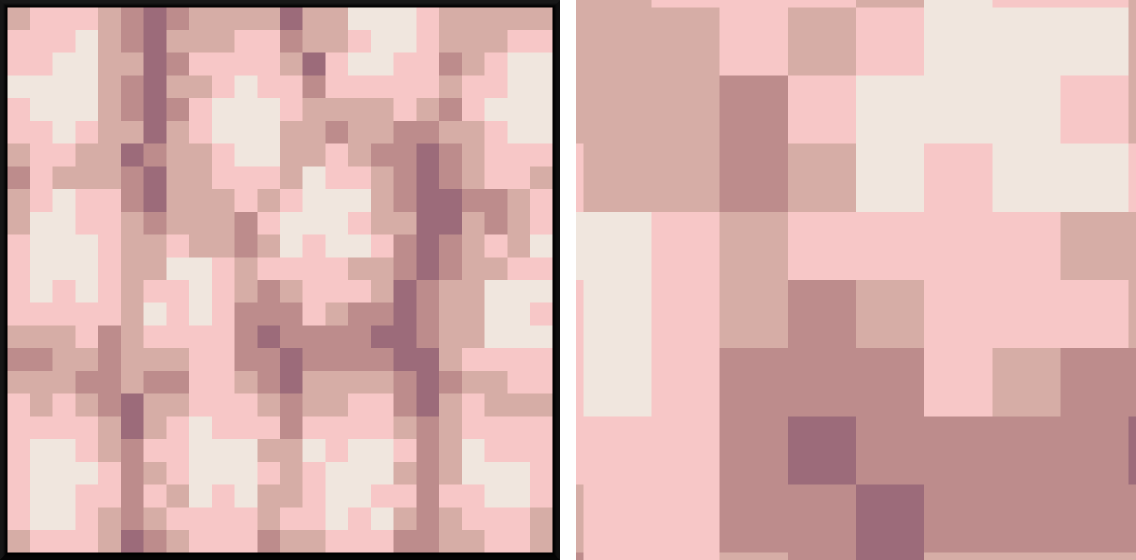
Left, the full canvas; right, a detail of the centre.
Write a WebGL 2 fragment shader that draws this pattern.

```glsl
#version 300 es
precision highp float;
// Blocky camouflage of pale upright blobs with dusky gaps, in a dark bevelled frame.
// Stretched cellular noise is sampled once per square tile, roughened by a hash,
// then cut into five flat colour bands.

uniform vec2 u_resolution;
out vec4 outColor;

// Layout, in units of the canvas or of tiles
const float TILES = 24.0;                // tiles per side
const float FRAME_WIDTH = 0.013;
const vec2 BLOB_SPACING = vec2(6.0, 8.0); // tiles between blob centres
const float JITTER = 0.75;               // scatter of blob centres
const float SIZE_SPREAD = 0.12;          // variation of blob size
const float LEAN = 0.15;                 // moves pale cores to the left
const float ROUGHNESS = 0.20;            // variation from tile to tile
const uint SEED = 17u;

// Band limits, from blob core to gap
const float CREAM_END = 0.195;
const float PINK_END = 0.375;
const float TAN_END = 0.530;
const float BROWN_END = 0.675;

const vec3 CREAM = vec3(0.94, 0.90, 0.87);
const vec3 PINK = vec3(0.97, 0.78, 0.78);
const vec3 TAN = vec3(0.84, 0.68, 0.65);
const vec3 BROWN = vec3(0.74, 0.55, 0.55);
const vec3 PURPLE = vec3(0.61, 0.42, 0.48);

// Three random values in 0..1 for a lattice point
vec3 hash3(vec2 p) {
    uvec3 v = uvec3(uvec2(ivec2(p) + 64), SEED);
    v = v * 1664525u + 1013904223u;
    v += v.yzx * v.zxy;
    v ^= v >> 16u;
    v += v.yzx * v.zxy;
    return vec3(v >> 8u) / 16777216.0;
}

// Leaning distance to the nearest blob centre
float blobDistance(vec2 p) {
    vec2 cell = floor(p);
    float nearest = 8.0;
    float side = 0.0;
    for (int y = -1; y <= 1; y++) {
        for (int x = -1; x <= 1; x++) {
            vec2 neighbour = cell + vec2(x, y);
            vec3 random = hash3(neighbour);
            vec2 offset = p - neighbour - 0.5 - JITTER * (random.xy - 0.5);
            float d = length(offset) + SIZE_SPREAD * (random.z - 0.5);
            if (d < nearest) {
                nearest = d;
                side = offset.x;
            }
        }
    }
    return nearest + LEAN * side;
}

// Flat colour of one tile
vec3 tileColor(vec2 tile) {
    float depth = blobDistance((tile + 0.5) / BLOB_SPACING);
    depth += ROUGHNESS * (hash3(tile + 100.0).x - 0.5);
    vec3 color = mix(CREAM, PINK, step(CREAM_END, depth));
    color = mix(color, TAN, step(PINK_END, depth));
    color = mix(color, BROWN, step(TAN_END, depth));
    return mix(color, PURPLE, step(BROWN_END, depth));
}

// Mitred frame, lit from the upper left and darker toward its inner edge
vec3 frameColor(vec2 uv, float edge) {
    float horizontal = min(uv.x, 1.0 - uv.x);
    float vertical = min(uv.y, 1.0 - uv.y);
    float sideLight = uv.x < 0.5 ? 0.085 : 0.060;
    float endLight = uv.y > 0.5 ? 0.095 : 0.020;
    float light = horizontal < vertical ? sideLight : endLight;
    return vec3(light * (1.0 - smoothstep(0.3, 1.0, edge / FRAME_WIDTH)));
}

vec3 scene(vec2 uv) {
    vec2 toEdge = min(uv, 1.0 - uv);
    float edge = min(toEdge.x, toEdge.y);
    if (edge < FRAME_WIDTH) return frameColor(uv, edge);
    vec2 inner = (uv - FRAME_WIDTH) / (1.0 - 2.0 * FRAME_WIDTH);
    return tileColor(floor(inner * TILES));
}

void main() {
    // Four samples per pixel smooth the tile edges
    vec3 color = vec3(0.0);
    for (int i = 0; i < 4; i++) {
        vec2 shift = vec2(i % 2, i / 2) * 0.5 - 0.25;
        color += scene((gl_FragCoord.xy + shift) / u_resolution);
    }
    outColor = vec4(color / 4.0, 1.0);
}
```
